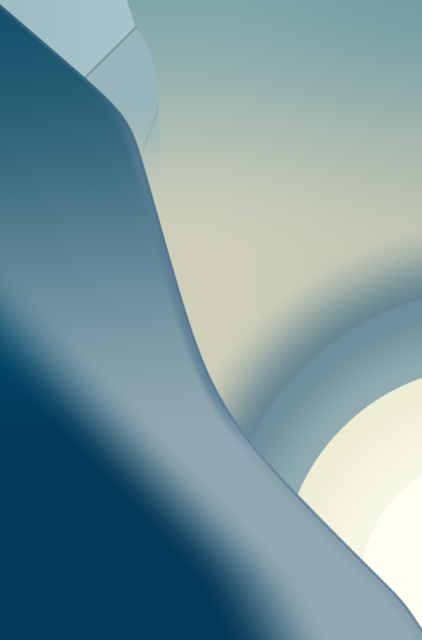
A Shadertoy shader for this background:

```glsl
// Calm architectural abstract: a sweeping blue ribbon before a pale wall and a glowing arch.
#define ARCH_OUTER vec3(0.775, 0.119, 0.430)  // centre x, centre y, radius
#define ARCH_INNER vec3(0.768, 0.099, 0.329)
#define ARCH_CORE  vec3(0.768, 0.082, 0.206)
#define WALL_TOP   vec3(0.50, 0.65, 0.67)
#define WALL_WARM  vec3(0.81, 0.81, 0.73)
#define SHADOW     vec3(0.36, 0.50, 0.56)
#define PANEL      vec3(0.62, 0.74, 0.77)
#define RIBBON_TOP vec3(0.07, 0.31, 0.41)
#define RIBBON_LOW vec3(0.57, 0.66, 0.70)
#define DEEP_BLUE  vec3(0.01, 0.22, 0.34)
#define RIM_BLUE   vec3(0.35, 0.49, 0.58)
#define RIM_WIDTH  0.014

// Smooth ramp: zero before the start, slope one after it.
float bend(float t, float start, float softness) {
    return softness * log(1.0 + exp((t - start) / softness));
}

// Horizontal place of the ribbon edge at depth t below the top.
float ribbonEdge(float t) {
    return 1.16 * (t - 0.0065) - 0.88 * bend(t, 0.182, 0.018)
         + 0.73 * bend(t, 0.6445, 0.052) - 0.35 * bend(t, 0.94, 0.008);
}

float circle(vec2 p, vec3 c) {
    return length(p - c.xy) - c.z;
}

float segment(vec2 p, vec2 a, vec2 b) {
    vec2 ab = b - a;
    return length(p - a - ab * clamp(dot(p - a, ab) / dot(ab, ab), 0.0, 1.0));
}

// Antialiased coverage of the inside of a distance field.
float fill(float d) {
    float px = 1.0 / iResolution.y;
    return smoothstep(px, -px, d);
}

float stroke(float d, float width) {
    float px = 1.0 / iResolution.y;
    return smoothstep(width + px, 0.0, abs(d));
}

vec3 wall(vec2 p, float t) {
    vec3 col = mix(WALL_TOP, WALL_WARM, smoothstep(-0.04, 0.40, t));
    col -= 0.05 * smoothstep(0.30, 0.70, p.x) * vec3(1.0, 0.7, 0.5);

    // Pale panels that fade down into the wall
    float side = max(0.198 + 0.33 * min(t, 0.043),
                     0.250 - 0.038 * exp((0.043 - t) / 0.046));
    float inside = fill(p.x - side) * smoothstep(0.29, 0.13, t);
    float lower = fill(0.255 - p.x - t);
    vec3 panel = PANEL - 0.03 * lower + 0.03 * smoothstep(0.0, 0.2, p.x) * (1.0 - lower);
    col = mix(col, panel, inside);

    // Panel seams
    vec2 q = vec2(p.x, t);
    float seam = stroke(segment(q, vec2(0.133, 0.121), vec2(0.212, 0.043)), 0.0015);
    float crease = stroke(segment(q, vec2(0.247, 0.170), vec2(0.222, 0.241)), 0.001);
    return col * (1.0 - 0.22 * seam - 0.06 * crease);
}

vec3 arch(vec2 p, vec3 col) {
    float outer = circle(p, ARCH_OUTER);
    float inner = circle(p, ARCH_INNER);
    float core = circle(p, ARCH_CORE);
    col = mix(col, SHADOW, 0.95 * smoothstep(0.115, -0.015, outer));
    vec3 ring = mix(vec3(0.57, 0.67, 0.70), vec3(0.43, 0.56, 0.61),
                    smoothstep(0.0, 0.105, inner));
    col = mix(col, ring, smoothstep(0.004, -0.004, outer));
    vec3 glow = mix(vec3(0.97, 0.97, 0.90), vec3(0.93, 0.93, 0.84),
                    smoothstep(0.0, 0.13, core));
    col = mix(col, glow, fill(inner));
    return mix(col, vec3(1.0, 1.0, 0.95), fill(core));
}

vec3 ribbon(vec2 p, float t, float edge) {
    vec3 col = mix(RIBBON_TOP, RIBBON_LOW, smoothstep(-0.05, 0.76, t + 0.10 * p.x));

    // Deep soft shade in the lower left
    float shadeX = 0.95 * (t - 0.475) - 0.45 * bend(t, 0.90, 0.02);
    float d = (p.x - shadeX) * 0.725;
    vec3 deep = mix(vec3(0.01, 0.29, 0.43), DEEP_BLUE, smoothstep(0.45, 0.75, t));
    col = mix(col, deep, smoothstep(0.050, -0.075, d));

    // Turned rim and its fine outline
    float along = smoothstep(0.13, 0.26, t) * (1.0 - 0.75 * smoothstep(0.60, 0.72, t));
    float rim = smoothstep(-1.6 * RIM_WIDTH, -0.5 * RIM_WIDTH, edge);
    col = mix(col, RIM_BLUE, rim * along * 0.75);
    float line = stroke(edge + 0.002, 0.003);
    return mix(col, vec3(0.30, 0.44, 0.56), 0.55 * line);
}

void mainImage(out vec4 fragColor, in vec2 fragCoord) {
    vec2 p = fragCoord / iResolution.y;
    float t = 1.0 - p.y;
    float slope = (ribbonEdge(t + 0.002) - ribbonEdge(t - 0.002)) / 0.004;
    float edge = (p.x - ribbonEdge(t)) / sqrt(1.0 + slope * slope);

    vec3 col = arch(p, wall(p, t));
    col = mix(col, ribbon(p, t, edge), fill(edge));
    fragColor = vec4(clamp(col, 0.0, 1.0), 1.0);
}
```
